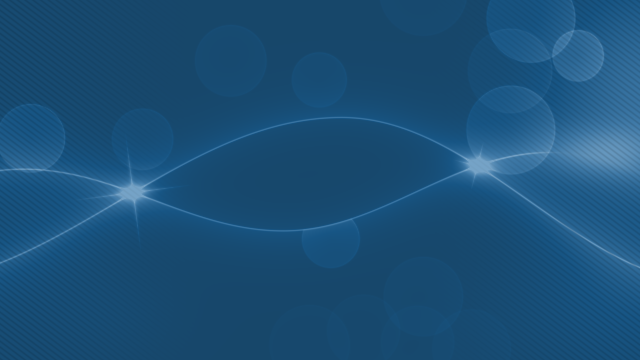
Write a WebGL 2 fragment shader that draws this background.

```glsl
#version 300 es
precision highp float;
// Blue abstract backdrop: two crossing light waves with star flares,
// translucent bokeh discs and fine diagonal stripes. Everything adds to one
// brightness value, which a blue ramp finally turns into colour.

uniform vec2 u_resolution;
out vec4 fragColor;

float hash(float n) {
    return fract(sin(n * 127.1) * 43758.5453);
}

// Soft elliptical blob of light.
float blob(vec2 p, vec2 center, vec2 size) {
    vec2 q = (p - center) / size;
    return exp(-dot(q, q));
}

// Shallow wave: a valley left of the middle, rising to both sides.
float valleyWave(float x) {
    float u = x - 0.787;
    vec2 shape = u < 0.0 ? vec2(0.0856, 4.358) : vec2(0.1088, 4.245);
    return 0.3588 + shape.x * (1.0 - cos(shape.y * u));
}

// Tall wave: a crest in the middle, falling to both sides.
float crestWave(float x) {
    float u = x - 0.949;
    return 0.442 + 0.2315 * cos(u * (u < 0.0 ? 2.542 : 3.016));
}

// Translucent disc with a thin rim that is stronger on its upper right.
float disc(vec2 p, vec2 center, float radius, float pixel) {
    vec2 q = p - center;
    float d = length(q) - radius;
    float fill = smoothstep(pixel, -pixel, d);
    float rim = exp(-abs(d + 0.002) / 0.0025) * (0.6 + 0.4 * dot(q, vec2(0.7)) / radius);
    return fill * (0.11 + 0.05 * length(q) / radius) + 0.12 * rim;
}

// Tapered spike along the x axis.
float spike(vec2 q, float reach) {
    float taper = max(1.0 - abs(q.x) / reach, 0.0);
    return taper * exp(-abs(q.y) / (0.0012 + 0.003 * taper));
}

// Four-pointed star with a glowing core.
float flare(vec2 p, vec2 center, float tilt, vec2 reach) {
    vec2 q = p - center;
    float c = cos(tilt), s = sin(tilt);
    q = vec2(c * q.x + s * q.y, c * q.y - s * q.x);
    float core = 0.45 * exp(-length(q * vec2(0.75, 1.2)) / 0.035);
    return core + 0.5 * blob(q, vec2(0.0), vec2(0.035, 0.02))
        + 0.45 * (spike(q, reach.x) + spike(q.yx, reach.y));
}

// Dark blue through azure to pale steel blue.
vec3 blueRamp(float t) {
    vec3 c = mix(vec3(0.09, 0.265, 0.395), vec3(0.09, 0.335, 0.52), clamp(t / 0.3, 0.0, 1.0));
    c = mix(c, vec3(0.25, 0.48, 0.66), clamp((t - 0.3) / 0.35, 0.0, 1.0));
    return mix(c, vec3(0.46, 0.64, 0.78), clamp((t - 0.65) / 0.35, 0.0, 1.0));
}

void main() {
    vec2 p = gl_FragCoord.xy / u_resolution.y;
    p.x *= 1.7778 * u_resolution.y / u_resolution.x;
    float pixel = 1.0 / u_resolution.y;
    float side = smoothstep(0.3, 0.85, abs(p.x - 0.87));

    // Ambient light, strongest at the right edge
    float light = 0.05 + 0.07 * side;
    light += 0.45 * blob(p, vec2(1.80, 0.74), vec2(0.26, 0.30));
    light += 0.36 * blob(p, vec2(1.68, 0.58), vec2(0.17, 0.07));
    light += 0.13 * blob(p, vec2(1.70, 0.14), vec2(0.35, 0.20));
    light += 0.06 * blob(p, vec2(0.28, 0.13), vec2(0.22, 0.14));

    // Distances to both waves, corrected for their slope
    float low = valleyWave(p.x), high = crestWave(p.x);
    float slopeLow = (valleyWave(p.x + 0.002) - low) / 0.002;
    float slopeHigh = (crestWave(p.x + 0.002) - high) / 0.002;
    float dLow = abs(p.y - low) / sqrt(1.0 + slopeLow * slopeLow);
    float dHigh = abs(p.y - high) / sqrt(1.0 + slopeHigh * slopeHigh);
    float lens = smoothstep(-0.004, 0.004, min(high - p.y, p.y - low));

    // Wave glow, dimmer inside the lens
    float width = mix(0.055, 0.075, side);
    float glow = exp(-dLow / width) * (1.0 - 0.4 * smoothstep(1.45, 1.7, p.x)) + exp(-dHigh / width);
    light += glow * mix(0.22, 0.29, side) * (1.0 - 0.45 * lens);

    // Bokeh discs: center, radius, strength
    vec4 discs[11] = vec4[11](
        vec4(0.641, 0.831, 0.100, 0.45), vec4(0.887, 0.778, 0.077, 0.55),
        vec4(0.396, 0.613, 0.086, 0.55), vec4(0.086, 0.616, 0.096, 0.95),
        vec4(1.176, 1.023, 0.123, 0.35), vec4(1.475, 0.949, 0.124, 1.10),
        vec4(1.606, 0.845, 0.072, 1.25), vec4(1.419, 0.639, 0.124, 0.90),
        vec4(1.417, 0.803, 0.118, 0.45), vec4(0.919, 0.336, 0.081, 0.80),
        vec4(1.176, 0.176, 0.111, 0.30));
    float bokeh = 0.0;
    for (int i = 0; i < 11; i++)
        bokeh += discs[i].w * disc(p, discs[i].xy, discs[i].z, pixel);

    // Faint scattered discs along the bottom
    for (float i = 0.0; i < 4.0; i++) {
        vec2 center = vec2(0.86 + 0.15 * i, 0.02 + 0.12 * hash(i + 3.0));
        bokeh += 0.2 * disc(p, center, 0.10 + 0.03 * hash(i + 8.0), pixel);
    }
    light += bokeh * (1.0 - lens);

    // Thin bright lines and the stars where they cross
    float thick = 0.0012 + 0.5 * pixel;
    float fade = 1.0 - smoothstep(1.42, 1.58, p.x);
    light += 0.36 * (exp(-pow(dLow / thick, 2.0)) * fade + exp(-pow(dHigh / thick, 2.0)));
    light += flare(p, vec2(0.370, 0.465), 0.13, vec2(0.17, 0.175));
    light += flare(p, vec2(1.326, 0.539), -0.25, vec2(0.07, 0.07));

    // Diagonal stripes, fading out toward the middle
    float stripe = 0.5 + 0.5 * sin(6.2832 * 62.0 * (0.75 * p.x + p.y));
    vec3 color = blueRamp(light) * (1.0 - 0.12 * side * stripe * stripe);
    fragColor = vec4(color, 1.0);
}
```
